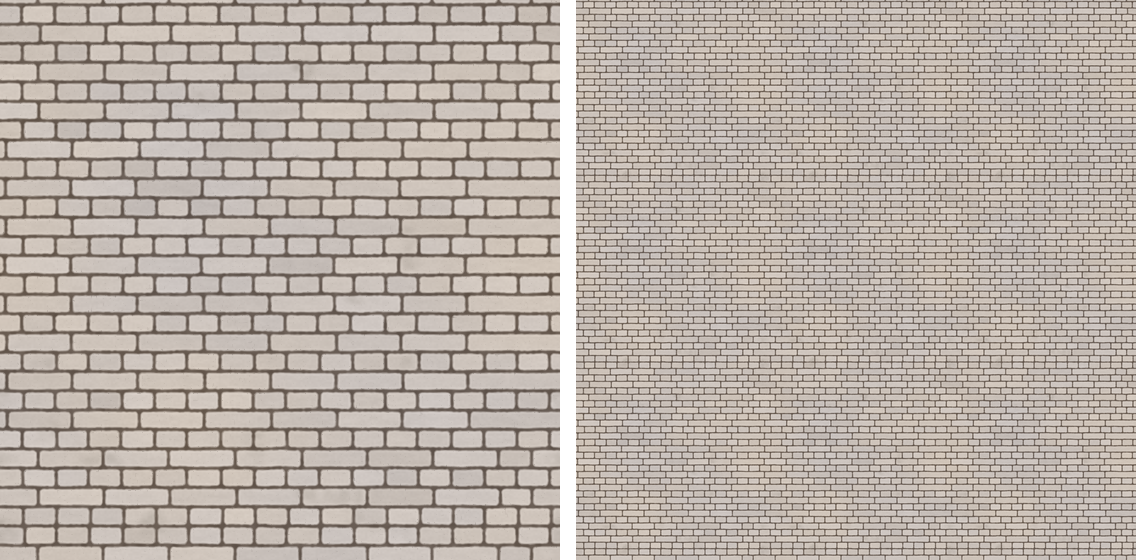
Left: one tile. Right: repeated 3 by 3.
Write a three.js fragment shader that draws this texture.

```glsl
// Pale brick wall: rows of headers alternating with rows of stretchers, dark recessed mortar.
varying vec2 vUv;

const float ROWS = 29.0;
const float UNITS = 17.0;            // header widths across the wall
const float ROW_SHIFT = 0.24;        // first bed joint, in rows below the top
const float BOND_ROWS = 27.0;        // the header/stretcher rhythm restarts here
const float HEADER_OFFSET = 0.71;    // first upright joint, in header widths
const float OUTER_OFFSET = 1.17;
const float INNER_OFFSET = 0.17;
const float JOINT_JITTER = 0.07;
const float ROW_JITTER = 0.10;
const float JOINT_CORE = 0.0004;     // half widths in canvas units
const float JOINT_EDGE = 0.0049;
const float CORNER = 0.0085;
const vec3 BRICK = vec3(0.805, 0.768, 0.737);
const vec3 WARM = vec3(0.012, 0.002, -0.016);
const vec3 MORTAR = vec3(0.400, 0.350, 0.312);
const vec3 STAIN = vec3(0.60, 0.57, 0.53);

float hash(vec2 p) {
  vec3 q = fract(vec3(p.xyx) * 0.1031);
  q += dot(q, q.yzx + 33.33);
  return fract((q.x + q.y) * q.z);
}

// Value noise that wraps after the given whole number of cells
float noise(vec2 uv, vec2 cells, float seed) {
  vec2 p = uv * cells;
  vec2 i = floor(p);
  vec2 f = fract(p);
  f = f * f * (3.0 - 2.0 * f);
  vec2 a = mod(i, cells) + seed;
  vec2 b = mod(i + 1.0, cells) + seed;
  return mix(mix(hash(a), hash(vec2(b.x, a.y)), f.x),
             mix(hash(vec2(a.x, b.y)), hash(b), f.x), f.y);
}

// Left and right joint of the brick at u, in header widths
vec2 brickSpan(float u, bool headers, bool closer) {
  if (headers) return floor(u) + vec2(0.0, 1.0);
  if (u < 14.0) return 2.0 * floor(u * 0.5) + vec2(0.0, 2.0);
  if (!closer) return vec2(14.0, 17.0);
  return u < 15.0 ? vec2(14.0, 15.0) : vec2(15.0, 17.0);
}

void main() {
  vec2 uv = vUv;

  // Courses, counted from the top
  float v = (1.0 - uv.y) * ROWS - ROW_SHIFT;
  v += 0.05 * (noise(uv, vec2(34.0, 29.0), 5.0) - 0.5);
  float row = mod(floor(v), ROWS);
  bool headers = mod(mod(row, BOND_ROWS), 2.0) < 0.5;
  bool closer = row < 6.5 || row > 22.5;

  // Bond, with each upright joint nudged a little
  float offset = headers ? HEADER_OFFSET : (closer ? OUTER_OFFSET : INNER_OFFSET);
  offset += ROW_JITTER * (hash(vec2(row, 71.0)) - 0.5);
  float u = mod(uv.x * UNITS - offset, UNITS);
  float joint = floor(u + 0.5);
  float nudge = JOINT_JITTER * (hash(vec2(mod(joint, UNITS), row + 40.0)) - 0.5);
  u = mod(u + nudge * (1.0 - 2.0 * abs(u - joint)), UNITS);
  vec2 span = brickSpan(u, headers, closer);

  // Rounded distance from the joint centres
  float fy = fract(v);
  vec2 gap = vec2(min(u - span.x, span.y - u) / UNITS, min(fy, 1.0 - fy) / ROWS);
  float d = CORNER - length(max(CORNER - gap, 0.0));
  float rough = noise(uv, vec2(190.0), 11.0);
  d += 0.0011 * (rough - 0.5);
  float face = smoothstep(JOINT_CORE, JOINT_EDGE, d);

  // Tone of each brick and broad tint of the wall
  vec2 id = vec2(span.x, row);
  float tone = hash(id + 101.0);
  float odd = step(0.90, hash(id + 211.0));
  float tint = hash(id + 157.0) - 0.5;
  float broad = noise(uv, vec2(3.0, 4.0), 23.0) - 0.5;
  vec3 brick = BRICK + 0.038 * (tone - 0.5) - 0.022 * odd;
  brick += WARM * (tint + 1.3 * broad) + 0.018 * broad;

  // Fine grain, pale rim and small dark pits
  float grain = noise(uv, vec2(260.0, 300.0), 31.0) - 0.5;
  float streak = noise(uv, vec2(45.0, 150.0), 47.0) - 0.5;
  brick += 0.020 * grain + 0.018 * streak;
  float rim = smoothstep(0.0038, 0.0055, d) * (1.0 - smoothstep(0.0058, 0.0082, d));
  brick += 0.022 * rim;
  float pit = smoothstep(0.86, 0.97, noise(uv, vec2(330.0), 61.0));
  brick -= pit * mix(0.03, 0.10, 1.0 - smoothstep(0.004, 0.008, d));

  // Scattered grey smudges
  float smudge = smoothstep(0.80, 0.98, noise(uv, vec2(11.0, 17.0), 83.0));
  smudge *= noise(uv, vec2(70.0, 90.0), 97.0);
  brick = mix(brick, STAIN, 0.40 * smudge);

  // Mortar with uneven depth
  float depth = noise(uv, vec2(80.0), 113.0) - 0.5;
  vec3 mortar = MORTAR + 0.07 * depth + 0.03 * (rough - 0.5) + 1.2 * WARM * broad;

  gl_FragColor = vec4(mix(mortar, brick, face), 1.0);
}
```
